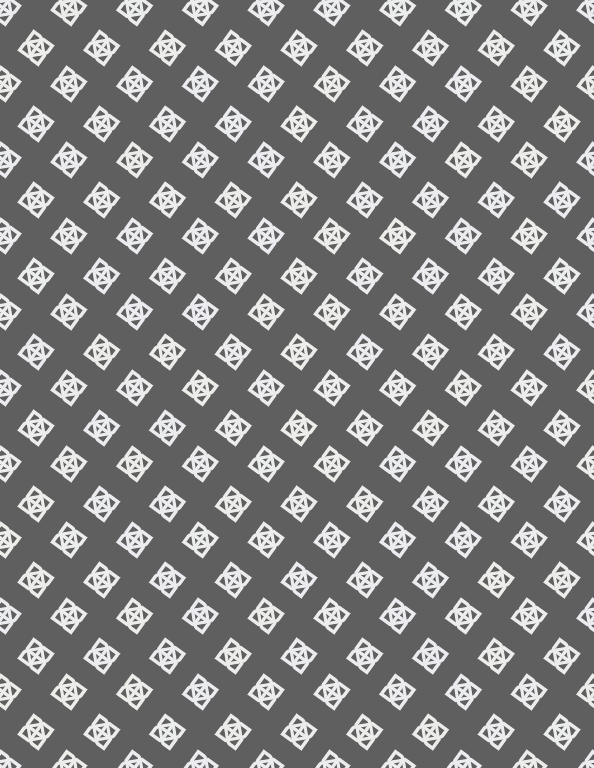
This pattern is drawn by a Shadertoy shader. Its source:

```glsl
float hash(vec2 p) {
    return fract(sin(dot(p, vec2(127.1, 311.7))) * 43758.5453);
}

mat2 rotation(float a) {
    float c = cos(a), s = sin(a);
    return mat2(c, s, -s, c);
}

// Box with separate radii for its lower right, upper left and other corners
float cornerBox(vec2 p, vec2 halfSize, float lowerRight, float upperLeft) {
    float r = 0.0;
    if (p.x > 0.0 && p.y < 0.0) r = lowerRight;
    if (p.x < 0.0 && p.y > 0.0) r = upperLeft;
    vec2 d = abs(p) - halfSize + r;
    return min(max(d.x, d.y), 0.0) + length(max(d, 0.0)) - r;
}

// One corner of the knot: a loop, rounded on one side, cut by a diagonal strand
float knotLoop(vec2 p) {
    const float band = 0.0265;
    vec2 halfSize = vec2(0.0905, 0.0855);
    vec2 q = p - halfSize;
    float outer = cornerBox(q, halfSize + band, 0.07 + band, 0.02 + band);
    float inner = cornerBox(q, halfSize - band, 0.07 - band, 0.0);
    float strand = abs(dot(p, vec2(0.7071)) - 0.104) - 0.024;
    return max(outer, min(-inner, strand));
}

// Four loops turned about the centre
float knot(vec2 p) {
    p = rotation(radians(36.0)) * p;
    float d = 1.0;
    for (int i = 0; i < 4; i++) {
        d = min(d, knotLoop(p));
        p = vec2(-p.y, p.x);
    }
    return d;
}

void mainImage(out vec4 fragColor, in vec2 fragCoord) {
    float pixel = 9.034 / iResolution.x;
    vec2 uv = fragCoord * pixel;
    vec2 pitch = vec2(1.0, 1.156);
    vec3 color = vec3(0.373);

    // Two interleaved lattices of knots
    for (int i = 0; i < 2; i++) {
        vec2 origin = i == 0 ? vec2(0.547, 0.547) : vec2(0.047, 0.0);
        vec2 cell = floor((uv - origin) / pitch + 0.5);
        vec2 p = uv - origin - cell * pitch;
        float cover = 1.0 - smoothstep(-0.6 * pixel, 0.6 * pixel, knot(p));

        // Slight warm or cool tint per knot
        float tint = hash(cell + float(i) * 37.0) - 0.5;
        vec3 white = vec3(0.925, 0.927, 0.93) + tint * vec3(-0.006, -0.01, 0.025);
        color = mix(color, white, cover);
    }
    fragColor = vec4(color, 1.0);
}
```
